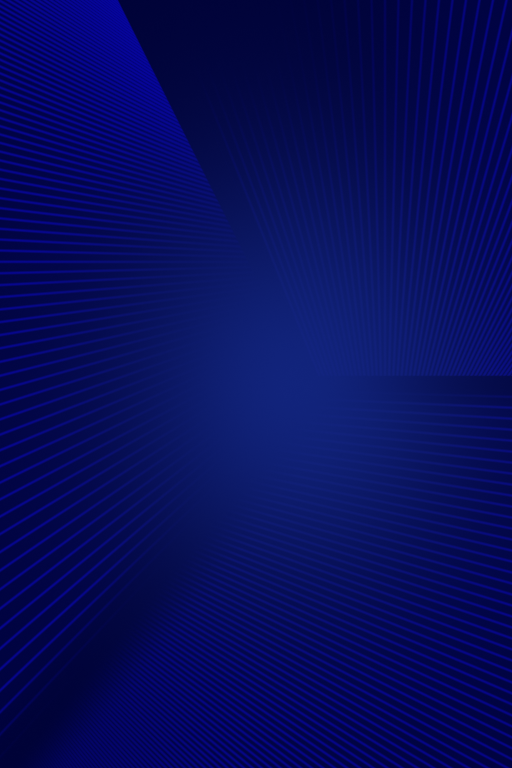
Write a Shadertoy shader that draws this background.

```glsl
// Three fans of thin blue lines around a soft glow on deep navy.

const vec3 NAVY = vec3(0.0, 0.008, 0.215);
const vec3 GLOW = vec3(0.068, 0.14, 0.485);
const vec3 VEIL = vec3(0.005, 0.015, 0.36);
const vec3 LINE_NEAR = vec3(0.09, 0.15, 0.56);
const vec3 LINE_FAR = vec3(0.035, 0.025, 0.70);
const vec3 SHEEN = vec3(0.0, 0.0, 0.55);
const vec2 GLOW_CENTER = vec2(0.58, 0.75);

// Signed distance to the line a-b, positive on its left side.
float sideOf(vec2 p, vec2 a, vec2 b) {
    vec2 d = normalize(b - a);
    return d.x * (p.y - a.y) - d.y * (p.x - a.x);
}

// Smooth coverage of the region where a distance is positive.
float region(float dist, float softness) {
    return smoothstep(-softness, softness, dist);
}

// Soft lines at whole values of index, with a constant width on the canvas.
float stripes(float index, float halfWidth, float pixel) {
    float slope = max(length(vec2(dFdx(index), dFdy(index))), 1e-5);
    float dist = abs(fract(index - 0.5) - 0.5) / slope * pixel;
    float blur = max(0.0032, 0.75 * pixel);
    return 1.0 - smoothstep(max(halfWidth - blur, 0.0), halfWidth + blur, dist);
}

// Left fan: rays cross the left border with a spacing that widens downward.
float leftIndex(vec2 p, vec2 hub) {
    float run = max(hub.x - p.x, 0.02);
    float borderY = hub.y + (p.y - hub.y) * hub.x / run;
    float depth = 1.5 - borderY;
    return log(max(0.0102 + 0.0235 * depth, 0.001)) / 0.0235;
}

// Hash used for a fine grain that hides banding.
float hash(vec2 p) {
    vec3 q = fract(vec3(p.xyx) * 0.1031);
    q += dot(q, q.yzx + 33.33);
    return fract((q.x + q.y) * q.z);
}

void mainImage(out vec4 fragColor, in vec2 fragCoord) {
    // Canvas is 1.0 wide and 1.5 tall.
    vec2 p = fragCoord / iResolution.xy * vec2(1.0, 1.5);
    float pixel = 1.0 / iResolution.x;
    float lineWidth = 0.0014;

    // Background glow
    float radius = length((p - GLOW_CENTER) * vec2(1.0, 0.88));
    vec3 color = mix(NAVY, GLOW, exp(-radius * radius / 0.14));
    float away = smoothstep(0.13, 0.6, radius);
    vec3 lineColor = mix(LINE_NEAR, LINE_FAR, away);

    // Left fan with a bright sheen along its upper edge
    float diagonal = sideOf(p, vec2(0.478, 1.002), vec2(0.23, 1.5));
    float lowerCut = sideOf(p, vec2(0.03, 0.03), vec2(0.40, 0.49));
    float leftMask = region(diagonal, pixel) * smoothstep(0.0, 0.10, lowerCut);
    color = mix(color, VEIL, 0.25 * leftMask * away);
    float sheen = exp(-max(diagonal, 0.0) / 0.12) * smoothstep(0.95, 1.5, p.y);
    color = mix(color, SHEEN, 0.7 * sheen * leftMask);
    float leftLines = stripes(leftIndex(p, vec2(0.88, 0.988)), lineWidth, pixel);
    color = mix(color, lineColor, leftLines * leftMask * away * 0.68);

    // Upper right fan, opening upward from a hub below its base
    vec2 upperHub = vec2(0.752, 0.445);
    float upperIndex = (p.x - upperHub.x) / max(p.y - upperHub.y, 0.02) / 0.025;
    float upperSide = -sideOf(p, vec2(0.62, 0.768), vec2(0.44, 1.187));
    float upperMask = region(upperSide, pixel) * region(p.y - 0.766, pixel);
    float upperFade = mix(0.22, 0.58, smoothstep(0.6, 1.0, p.x));
    upperFade *= 1.0 - smoothstep(1.05, 1.4, p.y) * (1.0 - smoothstep(0.5, 0.9, p.x));
    color = mix(color, VEIL, 0.3 * upperMask * away * smoothstep(0.6, 1.0, p.x));
    float upperLines = stripes(upperIndex, lineWidth, pixel);
    color = mix(color, lineColor, upperLines * upperMask * upperFade);

    // Dark band below the base of the upper fan
    float band = region(0.766 - p.y, pixel) * smoothstep(0.69, 0.75, p.y);
    color = mix(color, NAVY, 0.22 * band * smoothstep(0.62, 1.0, p.x));

    // Lower right fan, spreading from a hub beyond the left border
    vec2 lowerHub = vec2(-0.45, 0.768);
    float lowerIndex = (p.y - lowerHub.y) / (p.x - lowerHub.x) / 0.0148;
    float lowerSide = -sideOf(p, vec2(0.04, 0.03), vec2(0.60, 0.72));
    float lowerMask = smoothstep(0.0, 0.10, lowerSide) * region(0.725 - p.y, 0.02);
    float lowerFade = mix(0.25, 0.62, away) * mix(0.45, 1.0, smoothstep(0.05, 0.5, p.x));
    color = mix(color, VEIL, 0.25 * lowerMask * away);
    float lowerLines = stripes(lowerIndex, lineWidth, pixel);
    color = mix(color, lineColor, lowerLines * lowerMask * lowerFade);

    // Fine grain
    color += (hash(floor(p * 512.0)) - 0.5) / 255.0;
    fragColor = vec4(clamp(color, 0.0, 1.0), 1.0);
}
```
